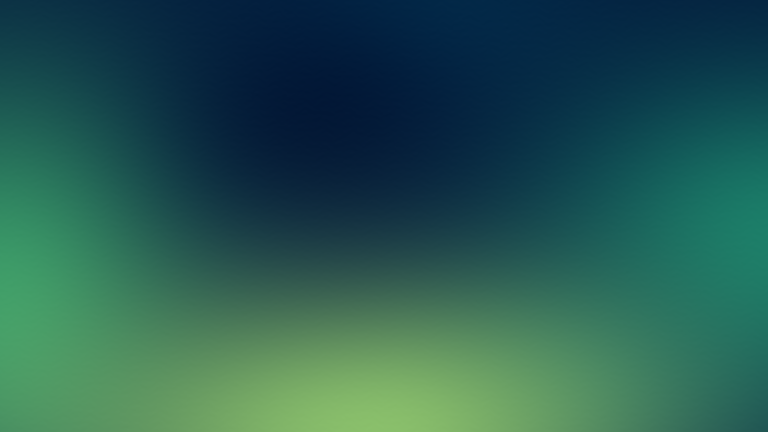
Give the GLSL for this background, as a WebGL 2 fragment shader.

```glsl
#version 300 es
precision highp float;

uniform vec2 u_resolution;
out vec4 outColor;

#define NAVY       vec3(0.010, 0.110, 0.240)
#define TOP_BLUE   vec3(0.008, 0.170, 0.295)
#define DEEP_WELL  vec3(0.000, 0.068, 0.190)
#define LEFT_GREEN vec3(0.215, 0.605, 0.410)
#define RIGHT_TEAL vec3(0.100, 0.490, 0.410)
#define LOW_TEAL   vec3(0.160, 0.500, 0.420)
#define LIME       vec3(0.540, 0.750, 0.420)
#define LIME_WIDTH vec2(0.46, 0.37)
#define GRAIN      0.004

// Soft elliptical falloff, 1 at the centre
float glow(vec2 p, vec2 centre, vec2 radius) {
    vec2 d = (p - centre) / radius;
    return exp(-dot(d, d));
}

// Fine woven texture from layered, warped sines
float weave(vec2 p) {
    float sum = 0.0;
    float amplitude = 0.5;
    vec2 frequency = vec2(90.0, 310.0);
    for (int i = 0; i < 3; i++) {
        vec2 warp = 1.5 * sin(p.yx * frequency * 0.37 + float(i));
        vec2 wave = sin(p * frequency + warp);
        sum += amplitude * wave.x * wave.y;
        frequency *= 1.43;
        amplitude *= 0.6;
    }
    return sum;
}

void main() {
    vec2 uv = gl_FragCoord.xy / u_resolution;
    vec3 color = NAVY;

    // Cool light along the top
    color = mix(color, TOP_BLUE, 0.8 * glow(uv, vec2(0.57, 1.0), vec2(0.20, 0.22)));

    // Green and teal light from the sides, the teal reaching further down
    color = mix(color, LEFT_GREEN, glow(uv, vec2(0.0, 0.30), vec2(0.24, 0.53)));
    float tealHeight = uv.y < 0.46 ? 0.44 : 0.36;
    color = mix(color, RIGHT_TEAL, glow(uv, vec2(1.02, 0.46), vec2(0.30, tealHeight)));
    color = mix(color, LOW_TEAL, 0.5 * glow(uv, vec2(0.75, 0.12), vec2(0.20, 0.25)));

    // Dark well above the centre
    color = mix(color, DEEP_WELL, 0.72 * glow(uv, vec2(0.41, 0.72), vec2(0.17, 0.25)));

    // Lime light rising from the bottom, wider on the left
    float limeWidth = mix(LIME_WIDTH.x, LIME_WIDTH.y, smoothstep(0.4, 0.6, uv.x));
    color = mix(color, LIME, glow(uv, vec2(0.49, 0.0), vec2(limeWidth, 0.34)));

    // Faint surface grain
    vec2 canvas = vec2(uv.x * u_resolution.x / u_resolution.y, uv.y);
    color += GRAIN * weave(canvas);

    outColor = vec4(clamp(color, 0.0, 1.0), 1.0);
}
```
